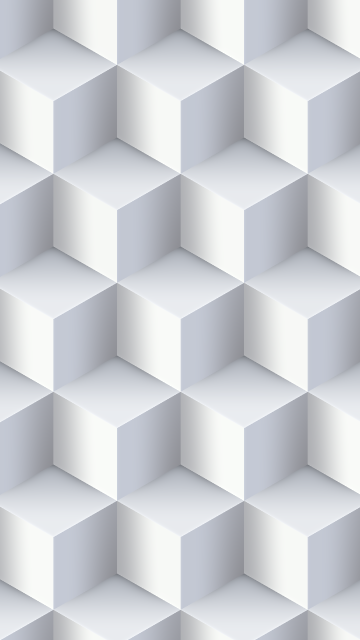
Write a Shadertoy shader that draws this pattern.

```glsl
// Stacked white isometric cubes, each filling one cell of a hexagonal lattice.
// Every cell splits into a top, a bright left and a grey right face, and
// gradients darken the inner corners where neighbouring cubes meet.

const float SQRT3 = 1.7320508;

float hash(vec2 p) {
    return fract(sin(dot(p, vec2(127.1, 311.7))) * 43758.5453);
}

// Offset from the nearest hexagon centre; cells are 2 wide with a point on top
vec2 hexCell(vec2 q) {
    vec2 period = vec2(2.0, 2.0 * SQRT3);
    vec2 a = mod(q + 0.5 * period, period) - 0.5 * period;
    vec2 b = mod(q, period) - 0.5 * period;
    return dot(a, a) < dot(b, b) ? a : b;
}

// a and b run from 0 at the front corner to 1 at the right and left back edges
vec3 topFace(float a, float b) {
    float back = smoothstep(0.2, 1.0, 0.5 * (a + b));
    float contact = 0.24 * pow(a, 14.0) * smoothstep(0.0, 0.7, b)
                  + 0.14 * pow(b, 14.0) * smoothstep(0.0, 0.7, a);
    vec3 col = mix(vec3(0.91, 0.92, 0.935), vec3(0.71, 0.73, 0.765), back);
    float rim = exp(-min(a, b) / 0.018);
    return col * (1.0 - contact) + 0.05 * rim;
}

// u runs outwards from the front edge, v downwards from the top edge
vec3 leftFace(float u, float v) {
    float shade = smoothstep(0.32, 1.06, u + 0.06 * (v - 0.5));
    vec3 col = mix(vec3(0.972, 0.978, 0.968), vec3(0.68, 0.685, 0.70), shade);
    return col + 0.03 * exp((v - 1.0) / 0.02);
}

vec3 rightFace(float u, float v) {
    float shade = smoothstep(0.2, 1.05, u) * (0.72 + 0.38 * v);
    vec3 col = mix(vec3(0.765, 0.785, 0.83), vec3(0.575, 0.58, 0.605), shade);
    return col + 0.04 * exp(-u / 0.015);
}

vec3 cubes(vec2 q) {
    vec2 p = hexCell(q);
    vec2 id = floor(q - p + 0.5);

    // Skewed coordinates along the slanted edges, 0 to 1 across a face
    float a = 0.5 * (SQRT3 * p.y + p.x);
    float b = 0.5 * (SQRT3 * p.y - p.x);
    float u = abs(p.x);
    float v = -min(a, b);

    vec3 col = v < 0.0 ? topFace(a, b)
             : p.x < 0.0 ? leftFace(u, v) : rightFace(u, v);

    // Faint difference in brightness from cube to cube
    return col * (1.0 + 0.012 * (hash(id) - 0.5));
}

void mainImage(out vec4 fragColor, in vec2 fragCoord) {
    // Average a 3 by 3 grid of samples for smooth edges
    vec3 sum = vec3(0.0);
    for (int j = -1; j <= 1; j++) {
        for (int i = -1; i <= 1; i++) {
            vec2 pos = (fragCoord + vec2(i, j) / 3.0) / iResolution.x;
            sum += cubes((pos - vec2(0.325, 1.194)) / vec2(0.1766, 0.1748));
        }
    }
    fragColor = vec4(sum / 9.0, 1.0);
}
```
